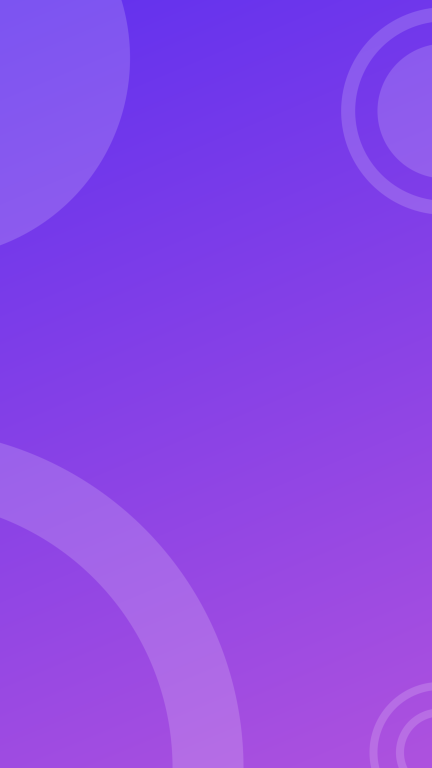
Give the GLSL for this background, as a WebGL 1 fragment shader.

```glsl
precision highp float;
// Violet diagonal gradient with translucent discs and rings at the corners.

uniform vec2 u_resolution;

const vec3 INDIGO = vec3(0.38, 0.19, 0.935);
const vec3 ORCHID = vec3(0.68, 0.32, 0.87);
const float VEIL = 0.17;        // opacity of the white shapes
const float SIDE_SLOPE = 0.42;  // sideways share of the gradient

// Smooth coverage of a disc; all lengths are in canvas widths.
float disc(vec2 p, vec2 center, float radius, float pixel) {
  float d = length(p - center) - radius;
  return 1.0 - smoothstep(-0.7 * pixel, 0.7 * pixel, d);
}

// Smooth coverage of the band between two radii.
float ring(vec2 p, vec2 center, float outer, float inner, float pixel) {
  return disc(p, center, outer, pixel) - disc(p, center, inner, pixel);
}

vec3 background(vec2 p, float height) {
  float t = (SIDE_SLOPE * p.x + height - p.y) / (SIDE_SLOPE + height);
  return mix(INDIGO, ORCHID, clamp(t, 0.0, 1.0));
}

void main() {
  vec2 p = gl_FragCoord.xy / u_resolution.x;
  float pixel = 1.0 / u_resolution.x;
  float height = u_resolution.y / u_resolution.x;

  // Shape centers, the upper ones hung from the top edge
  vec2 topLeft = vec2(-0.162, height - 0.1343);
  vec2 topRight = vec2(1.030, height - 0.257);
  vec2 bottomLeft = vec2(-0.221, 0.0);
  vec2 bottomRight = vec2(1.0185, 0.0359);

  // Large disc and wide arc on the left
  float cover = disc(p, topLeft, 0.463, pixel);
  cover += ring(p, bottomLeft, 0.7847, 0.6204, pixel);

  // Ringed disc at the upper right
  cover += ring(p, topRight, 0.2403, 0.2078, pixel);
  cover += disc(p, topRight, 0.1562, pixel);

  // Two thin rings at the lower right
  cover += ring(p, bottomRight, 0.1632, 0.1447, pixel);
  cover += ring(p, bottomRight, 0.1019, 0.0833, pixel);

  vec3 color = mix(background(p, height), vec3(1.0), VEIL * clamp(cover, 0.0, 1.0));
  gl_FragColor = vec4(color, 1.0);
}
```
